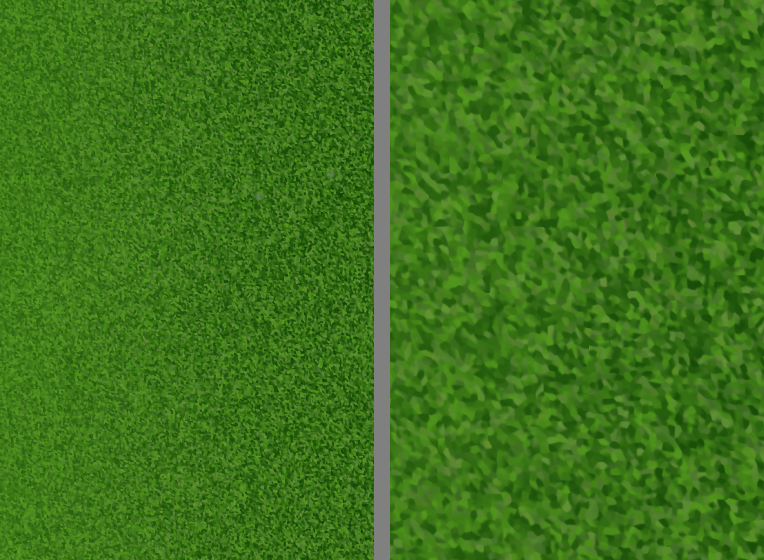
Left, the full canvas; right, a detail of the centre.
A WebGL 1 fragment shader for this texture:

```glsl
precision highp float;
// Close-cut lawn: fine blended grass blades, soft mowing tones, dry flecks and two pale spots.
uniform vec2 u_resolution;

#define BLADE_ROWS 252.0
#define BLADE_SHARPNESS 6.0
#define BLADE_ANGLE -0.9
#define ANGLE_SPREAD 2.2
#define CONTRAST 0.84
#define CLUMP_AMOUNT 0.07
#define SHADOW_GREEN vec3(0.090, 0.290, 0.030)
#define SUNLIT_GREEN vec3(0.345, 0.615, 0.120)
#define OLIVE_SHIFT vec3(0.055, -0.012, 0.090)
#define STRAW vec3(0.450, 0.540, 0.220)
#define PALE_SPOT vec3(0.420, 0.540, 0.360)

vec3 hash3(vec2 cell) {
  vec3 q = fract(cell.xyx * vec3(0.1031, 0.1030, 0.0973));
  q += dot(q, q.yxz + 33.33);
  return fract((q.xxy + q.yzz) * q.zyx);
}

// Smooth cellular mosaic of stretched blades: x = shade, y = dryness, z = straw.
vec3 blades(vec2 p) {
  vec2 home = floor(p);
  vec3 sum = vec3(0.0);
  float total = 0.0;
  for (int j = -1; j <= 1; j++) {
    for (int i = -1; i <= 1; i++) {
      vec2 cell = home + vec2(float(i), float(j));
      vec3 place = hash3(cell + 17.0);
      vec3 look = hash3(cell + 731.0);
      vec2 d = p - cell - place.xy;
      float angle = BLADE_ANGLE + (place.z - 0.5) * ANGLE_SPREAD;
      vec2 axis = vec2(cos(angle), sin(angle));
      vec2 local = vec2(dot(d, axis) * 0.72, dot(d, vec2(-axis.y, axis.x)) * 1.35);
      float weight = exp(-BLADE_SHARPNESS * dot(local, local));
      sum += weight * vec3(look.xy, smoothstep(0.88, 0.96, look.z));
      total += weight;
    }
  }
  return sum / max(total, 1e-5);
}

// Broad uneven tone from layered sines.
float patches(vec2 p) {
  float a = sin(p.x * 9.0 + 1.7 * sin(p.y * 5.0 + 0.6));
  float b = sin(p.y * 13.0 - p.x * 7.0 + 2.0);
  float c = sin(p.x * 31.0 + p.y * 23.0 + 2.0 * sin(p.y * 17.0));
  return 0.5 * a + 0.3 * b + 0.2 * c;
}

void main() {
  vec2 uv = gl_FragCoord.xy / u_resolution;
  vec2 p = gl_FragCoord.xy / u_resolution.y;
  float rightward = smoothstep(0.0, 1.0, uv.x);

  vec3 blade = blades(p * BLADE_ROWS);
  vec3 clump = blades(p * BLADE_ROWS * 0.42 + 300.0);

  // Light falls off to the right and toward the upper middle, where the pile is rougher.
  float hollow = exp(-9.0 * dot(uv - vec2(0.58, 0.82), uv - vec2(0.58, 0.82)));
  float tone = 0.07 - 0.15 * rightward - 0.04 * hollow + 0.02 * patches(p);
  float relief = (blade.x - 0.5) * CONTRAST + (clump.x - 0.5) * CLUMP_AMOUNT;
  float light = 0.53 + tone + relief * mix(0.78, 1.2, rightward);
  vec3 color = mix(SHADOW_GREEN, SUNLIT_GREEN, light);

  // Olive blades and straw flecks catch the light; both are rare at the fresh left edge.
  float worn = smoothstep(0.0, 0.55, uv.x);
  float lit = smoothstep(0.2, 0.6, light);
  color += OLIVE_SHIFT * smoothstep(0.35, 0.85, blade.y) * lit * mix(0.4, 1.0, worn);
  color = mix(color, STRAW, blade.z * lit * mix(0.08, 0.4, worn));

  // Two small worn spots with ragged rims.
  for (int i = 0; i < 2; i++) {
    vec2 center = vec2(0.464, 0.650) + float(i) * vec2(0.126, 0.040);
    float reach = length(p - center) + (blade.x - 0.5) * 0.006;
    color = mix(color, PALE_SPOT, 0.6 * (1.0 - smoothstep(0.004, 0.010, reach)));
  }
  gl_FragColor = vec4(clamp(color, 0.0, 1.0), 1.0);
}
```
